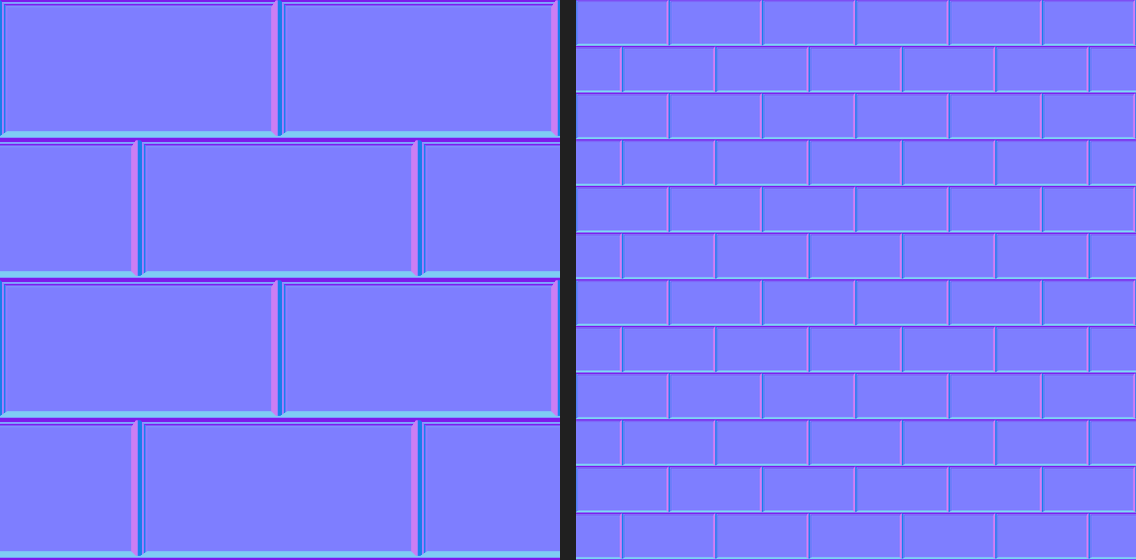
Left, the tile; right, the same tile 3 across and 3 down.
Give the GLSL for this texture map, as a WebGL 1 fragment shader.

```glsl
precision highp float;
// Tangent-space normal map of a running-bond brick wall, two bricks by four rows.
// A one-dimensional joint profile gives the slope across each mortar line;
// the deeper of the two joints wins, which mitres the corners.

uniform vec2 u_resolution;

// Soft-edged strip covering t from a to b
float band(float t, float a, float b, float soft) {
  return smoothstep(a - soft, a + soft, t) - smoothstep(b - soft, b + soft, t);
}

// Slope across a joint at signed distance t, in row heights
float jointSlope(float t, float soft) {
  float slope = 0.61 * band(t, -0.046, 0.0, soft);      // wide falling bevel
  slope -= 0.80 * band(t, 0.001, 0.032, soft);          // steep rising wall
  slope += 0.62 * band(t, 0.034, 0.042, soft * 0.7);    // thin raised lip
  slope -= 0.78 * band(t, 0.044, 0.056, soft * 0.8);    // second small step
  slope += 0.14 * band(t, 0.058, 0.070, soft);          // faint settling edge
  return slope;
}

// Relative depth of a joint: 1 at its centre, 0 on the brick face
float jointDepth(float t) {
  return clamp(1.0 - (t < 0.0 ? -t / 0.050 : t / 0.075), 0.0, 1.0);
}

// Signed distance to the nearest joint repeating at the given period
float toJoint(float x, float period) {
  float m = mod(x, period);
  return m > 0.5 * period ? m - period : m;
}

void main() {
  vec2 uv = gl_FragCoord.xy / u_resolution;
  float pixel = 4.0 / min(u_resolution.x, u_resolution.y);
  float soft = max(0.005, 0.6 * pixel);

  // Rows count downward; every other row shifts by half a brick
  vec2 wall = vec2(uv.x, 1.0 - uv.y) * 4.0 + 0.017;
  float rowShift = mod(floor(wall.y), 2.0);
  float tx = toJoint(wall.x + rowShift, 2.0);
  float ty = toJoint(wall.y, 1.0);

  // Bed joints run unbroken past the ends of the upright joints
  float depthX = min(jointDepth(tx), 0.75);
  float depthY = jointDepth(ty);
  float upright = smoothstep(-0.08, 0.08, depthX - depthY);
  vec2 slope = vec2(jointSlope(tx, soft) * upright,
                    jointSlope(ty, soft) * (1.0 - upright));

  // Encode the slope as a normal colour
  float blue = 1.0 - 0.12 * dot(slope, slope);
  gl_FragColor = vec4(0.495 + 0.5 * slope, blue, 1.0);
}
```
